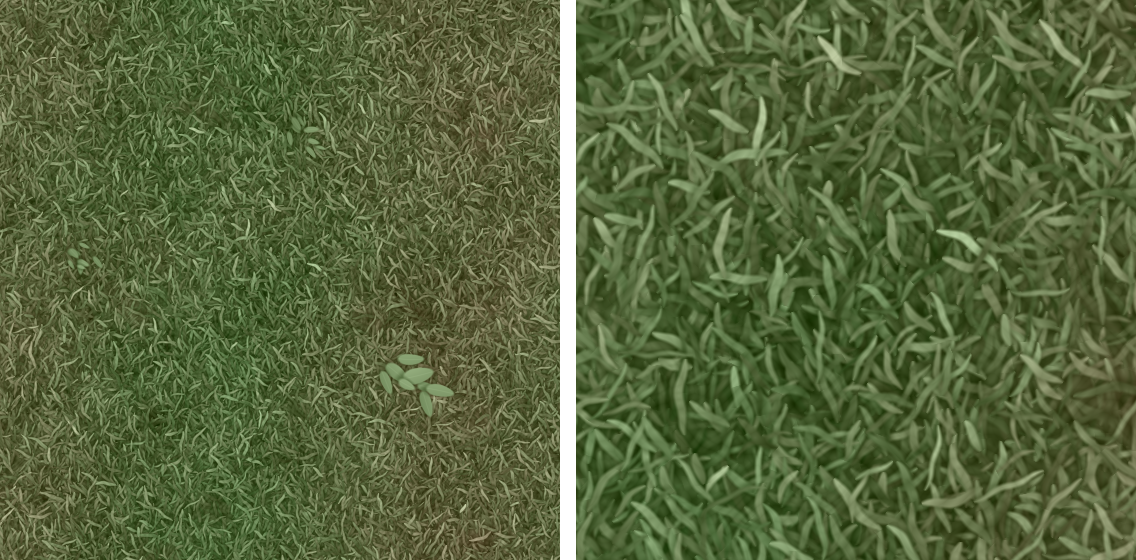
Left: the whole. Right: its middle third, enlarged.
A WebGL 2 fragment shader for this texture:

```glsl
#version 300 es
precision highp float;

uniform vec2 u_resolution;
out vec4 fragColor;

// Colour ramp and the shift from lush to dry turf
const vec3 DEEP_GREEN = vec3(0.160, 0.207, 0.050);
const vec3 PALE_GREEN = vec3(0.605, 0.662, 0.495);
const vec3 DRY_SHIFT = vec3(0.033, -0.010, 0.010);

// Grass
const int BLADE_LAYERS = 10;
const float COARSE_CELLS = 29.0;
const float FINE_CELLS = 46.0;
const float BLADE_HALF_WIDTH = 0.0023;
const float BLADE_SHADOW = 0.25;
const float TONE_SPREAD = 0.66;
const float STRAW_SHARE = 0.05;
const float EDGE_SOFTNESS = 0.0013;
const float GROUND_CELLS = 85.0;
const float MOTTLE_CELLS = 120.0;
const float MOTTLE_STRENGTH = 0.26;

// Broad-leaved weeds
const int CLUMPS = 3;
const int LEAVES = 8;
const vec2 FIRST_CLUMP = vec2(0.74, 0.32);
const vec2 CLUMP_STEP = vec2(0.40, 0.22);
const float LEAF_HALF_LENGTH = 0.026;

vec4 hash4(vec3 key) {
    vec4 q = fract(key.xyzx * vec4(0.1031, 0.1030, 0.0973, 0.1099));
    q += dot(q, q.wzxy + 33.33);
    return fract((q.xxyz + q.yzzw) * q.zywx);
}

mat2 rotation(float angle) {
    float c = cos(angle), s = sin(angle);
    return mat2(c, -s, s, c);
}

// Warped layered sines, roughly -1 to 1
float patches(vec2 p) {
    p += 0.35 * sin(p.yx * 1.7 + vec2(0.4, 2.1));
    float sum = sin(p.x + 1.3 * sin(p.y * 0.8));
    sum += 0.7 * sin(p.y * 1.9 - p.x * 0.9 + 1.0);
    sum += 0.5 * sin(p.x * 3.1 + p.y * 2.3 + 2.0 * sin(p.y * 1.3));
    return sum / 2.2;
}

// Distance to the nearest scattered point, in cells
float cellular(vec2 p) {
    vec2 id = floor(p);
    float nearest = 2.0;
    for (int y = -1; y <= 1; y++)
    for (int x = -1; x <= 1; x++) {
        vec2 cell = id + vec2(x, y);
        nearest = min(nearest, length(cell + hash4(vec3(cell, 71.0)).xy - p));
    }
    return nearest;
}

// One layer of curved blades; surface holds tone and dryness
vec2 grassLayer(vec2 surface, vec2 p, float layer, float dryness, float soil, float soft) {
    float depth = layer / float(BLADE_LAYERS - 1);
    float cells = mix(FINE_CELLS, COARSE_CELLS, fract(layer * 0.618));
    vec2 grid = rotation(layer * 1.3) * p * cells + layer * 17.0 + 60.0;
    vec2 id = floor(grid);
    for (int y = -1; y <= 1; y++)
    for (int x = -1; x <= 1; x++) {
        vec2 cell = id + vec2(x, y);
        vec4 h = hash4(vec3(cell, layer + 3.0));
        vec2 offset = grid - cell - h.xy;
        if (dot(offset, offset) > 1.0) continue;
        vec4 k = hash4(vec3(cell, layer + 41.0));

        float lean = 1.9 * (h.z + h.w - 1.0) + 0.5 * patches(cell * 0.3);
        vec2 q = rotation(1.5708 + lean - layer * 1.3) * offset;
        float halfLength = mix(0.34, 0.85, k.x);
        float along = q.x / halfLength;
        q.y += (k.y - 0.5) * 0.7 * (q.x * q.x - 0.2 * halfLength);
        q.y += 0.03 * sin(q.x * 7.0 + 6.3 * k.z);
        float taper = sqrt(max(1.0 - along * along, 0.0));
        float halfWidth = BLADE_HALF_WIDTH * mix(0.6, 1.3, h.w);
        float d = abs(q.y) / cells - halfWidth * taper;

        // Blades thin out over bare soil
        float inside = smoothstep(0.0, 0.25, taper);
        inside *= smoothstep(0.5 * soil - 0.2, 0.5 * soil, k.w);
        float shade = (1.0 - smoothstep(0.0, 0.0045, d)) * inside;
        surface.x *= 1.0 - BLADE_SHADOW * shade;
        float tone = mix(0.38, 0.61, depth) + TONE_SPREAD * (k.z - 0.5);
        tone += 0.25 * step(1.0 - STRAW_SHARE, h.x) + 0.14 * along - 0.08 * soil;
        float cover = (1.0 - smoothstep(-soft, soft, d)) * inside;
        surface = mix(surface, vec2(tone, dryness + 1.1 * (k.y - 0.5)), cover);
    }
    return surface;
}

// A loose sprawl of oval leaves with pale midribs
vec2 leafClump(vec2 surface, vec2 p, float size, float seed, float soft) {
    p = rotation(-0.6) * p;
    for (int i = 0; i < LEAVES; i++) {
        vec4 h = hash4(vec3(float(i) + 5.0, seed, 13.0));
        float angle = 2.4 * float(i) + 1.5 * h.x;
        vec2 center = vec2(cos(angle), 0.55 * sin(angle)) * mix(0.02, 0.09, h.y) * size;
        vec2 q = rotation(1.4 * (h.z - 0.5) + 0.4 * sin(angle)) * (p - center);
        float reach = LEAF_HALF_LENGTH * size * mix(0.55, 1.1, h.w);
        q.y += 8.0 * (h.x - 0.5) * q.x * q.x;
        float width = mix(2.0, 2.9, h.y) + 0.5 * q.x / reach;
        float d = (length(q * vec2(1.0, width)) - reach) * 0.45;
        surface.x *= 1.0 - 0.35 * (1.0 - smoothstep(0.0, 0.006, d));
        float rib = 1.0 - smoothstep(0.0, 0.002, abs(q.y));
        float tone = 0.82 + 0.2 * (h.z - 0.5) + 0.06 * rib + 6.0 * q.y;
        surface = mix(surface, vec2(tone, -1.0), 1.0 - smoothstep(-soft, soft, d));
    }
    return surface;
}

void main() {
    float side = min(u_resolution.x, u_resolution.y);
    vec2 p = gl_FragCoord.xy / side;
    float soft = max(EDGE_SOFTNESS, 0.8 / side);

    // Lush and dry bands, with bare spots
    float dryness = -0.8 * cos(6.6 * (p.x - 0.36)) + 0.5 * patches(p * 9.0);
    float soil = smoothstep(0.5, 0.95, patches(p * 13.0 + 4.0));

    // Ground seen between the blades
    float gap = cellular(p * GROUND_CELLS);
    vec2 surface = vec2(0.06 + 0.36 * gap + 0.08 * soil, dryness + 0.8 * soil);

    for (int i = 0; i < BLADE_LAYERS; i++)
        surface = grassLayer(surface, p, float(i), dryness + 0.4 * soil, soil, soft);

    // Small flecks of light and shade break up the blades
    vec2 fleckPoint = p * MOTTLE_CELLS + 1.2 * sin(p.yx * 95.0);
    surface.x += MOTTLE_STRENGTH * (0.47 - cellular(fleckPoint));

    for (int i = 0; i < CLUMPS; i++) {
        vec2 center = fract(FIRST_CLUMP + float(i) * CLUMP_STEP);
        float size = i == 0 ? 1.0 : 0.5;
        surface = leafClump(surface, p - center, size, float(i) + 2.0, soft);
    }

    surface.x += 0.05 * patches(p * 21.0) + 0.03 * patches(p * 7.0 + 2.0);
    vec3 color = mix(DEEP_GREEN, PALE_GREEN, surface.x) + DRY_SHIFT * surface.y;
    fragColor = vec4(clamp(color, 0.0, 1.0), 1.0);
}
```
